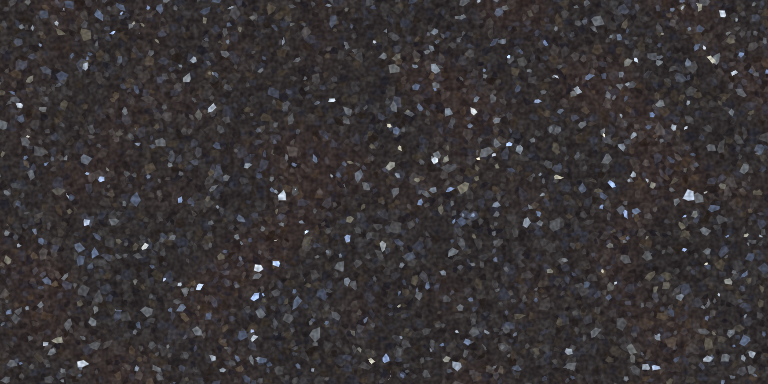
This texture is drawn by a Shadertoy shader. Its source:

```glsl
// Dark polished granite: a charcoal ground with faint brown clouds, covered by
// layers of angular mineral shards, from dense dark grains to sparse bright
// blue-white flakes. Each shard is a randomly cut convex polygon in a jittered grid.

const vec3 GROUND_DARK  = vec3(0.145, 0.125, 0.130);
const vec3 GROUND_LIGHT = vec3(0.235, 0.222, 0.222);
const vec3 GRAIN_DARK   = vec3(0.125, 0.110, 0.118);
const vec3 GRAIN_LIGHT  = vec3(0.270, 0.260, 0.262);
const vec3 SLATE_DARK   = vec3(0.215, 0.208, 0.212);
const vec3 SLATE_LIGHT  = vec3(0.335, 0.335, 0.345);
const vec3 SILVER_DARK  = vec3(0.310, 0.315, 0.330);
const vec3 SILVER_LIGHT = vec3(0.480, 0.510, 0.540);
const vec3 GLINT_DARK   = vec3(0.460, 0.500, 0.550);
const vec3 GLINT_LIGHT  = vec3(0.880, 0.930, 0.990);
const vec3 BEIGE_TINT   = vec3(1.080, 1.000, 0.840);
const vec3 BLUE_TINT    = vec3(0.900, 0.980, 1.160);
const vec3 BROWN_TINT   = vec3(1.060, 0.975, 0.940);

const float GRAIN_CELL  = 0.024;  // cell sizes, in canvas heights
const float SLATE_CELL  = 0.027;
const float SILVER_CELL = 0.029;
const float GLINT_CELL  = 0.031;
const float FINE_FREQ   = 105.0;
const float GROUND_FREQ = 46.0;
const float CLOUD_FREQ  = 4.5;
const float FINE_GAIN   = 0.38;
const float TAU = 6.2831853;

// Integer hash: three random values in 0..1 for a cell and a seed
vec3 hash3(vec2 cell, float seed) {
    uvec3 v = uvec3(ivec3(vec3(cell, seed)) + 4096);
    v = v * 1664525u + 1013904223u;
    v.x += v.y * v.z; v.y += v.z * v.x; v.z += v.x * v.y;
    v ^= v >> 16u;
    v.x += v.y * v.z; v.y += v.z * v.x; v.z += v.x * v.y;
    return vec3(v >> 8u) / 16777216.0;
}

float cornerSlope(vec2 corner, vec2 offset) {
    float angle = TAU * hash3(corner, 7.0).x;
    return dot(vec2(cos(angle), sin(angle)), offset);
}

// Gradient noise, about -0.7..0.7
float gradientNoise(vec2 p) {
    vec2 i = floor(p), f = p - i;
    vec2 u = f * f * f * (f * (f * 6.0 - 15.0) + 10.0);
    vec2 e = vec2(1.0, 0.0);
    float low  = mix(cornerSlope(i, f), cornerSlope(i + e, f - e), u.x);
    float high = mix(cornerSlope(i + e.yx, f - e.yx), cornerSlope(i + 1.0, f - 1.0), u.x);
    return mix(low, high, u.y);
}

// Signed distance to an elongated convex polygon cut by five random sides
float shardDistance(vec2 q, vec2 cell, float seed, float radius) {
    vec3 shape = hash3(cell, seed + 1.0);
    float turn = TAU * shape.x;
    vec2 axis = vec2(cos(turn), sin(turn));
    q = vec2(dot(q, axis), dot(q, vec2(-axis.y, axis.x)));
    q.y *= mix(1.0, 1.8, shape.y);
    float d = -1.0;
    for (int side = 0; side < 5; side++) {
        vec3 cut = hash3(cell, seed + 2.0 + float(side));
        float angle = TAU * (float(side) + 0.7 * (cut.x - 0.5)) / 5.0;
        d = max(d, dot(q, vec2(cos(angle), sin(angle))) - radius * mix(0.65, 1.0, cut.y));
    }
    return d;
}

// Paints one layer of shards; higher skew makes light shards rarer
vec3 addShards(vec3 color, vec2 p, float size, float seed, float density,
               vec2 radii, vec3 dark, vec3 light, float skew, float opacity) {
    vec2 g = p / size;
    vec2 home = floor(g);
    float edge = 0.7 / (iResolution.y * size);
    for (int y = -1; y <= 1; y++)
    for (int x = -1; x <= 1; x++) {
        vec2 cell = home + vec2(x, y);
        vec3 place = hash3(cell, seed);
        vec3 look = hash3(cell, seed + 10.0);
        if (look.x > density) continue;
        vec2 q = g - cell - 0.5 - 0.85 * (place.xy - 0.5);
        float d = shardDistance(q, cell, seed, mix(radii.x, radii.y, place.z * place.z));
        vec3 shard = mix(dark, light, pow(look.y, skew));
        shard *= mix(vec3(1.0), BLUE_TINT, smoothstep(0.6, 0.9, look.z));
        shard *= mix(BEIGE_TINT, vec3(1.0), smoothstep(0.08, 0.22, look.z));
        color = mix(color, shard, opacity * smoothstep(edge, -edge, d));
    }
    return color;
}

void mainImage(out vec4 fragColor, in vec2 fragCoord) {
    vec2 p = fragCoord / iResolution.y;
    float cloud = gradientNoise(p * CLOUD_FREQ + 13.0);
    float fine = gradientNoise(p * FINE_FREQ);
    float crowd = 1.0 + 0.9 * gradientNoise(p * 9.0 + 31.0);

    // Ground and dark mosaic
    float ground = 0.5 + 0.8 * gradientNoise(p * GROUND_FREQ + 5.0);
    vec3 color = mix(GROUND_DARK, GROUND_LIGHT, clamp(ground, 0.0, 1.0));
    color = addShards(color, p, GRAIN_CELL, 20.0, 0.90, vec2(0.34, 0.70), GRAIN_DARK, GRAIN_LIGHT, 1.0, 0.80);
    color = addShards(color, p, SLATE_CELL, 50.0, 0.46, vec2(0.28, 0.62), SLATE_DARK, SLATE_LIGHT, 1.2, 0.80);
    color *= mix(vec3(1.0), BROWN_TINT, smoothstep(-0.2, 0.4, cloud));

    // Silver flakes and bright glints, gathered in loose clusters
    color = addShards(color, p, SILVER_CELL, 80.0, 0.24 * crowd, vec2(0.22, 0.56), SILVER_DARK, SILVER_LIGHT, 1.6, 0.88);
    color = addShards(color, p, GLINT_CELL, 110.0, 0.085 * crowd, vec2(0.16, 0.48), GLINT_DARK, GLINT_LIGHT, 1.8, 0.95);

    // Crystal roughness
    color *= 1.0 + FINE_GAIN * fine + 0.10 * cloud;
    fragColor = vec4(clamp(color, 0.0, 1.0), 1.0);
}
```
